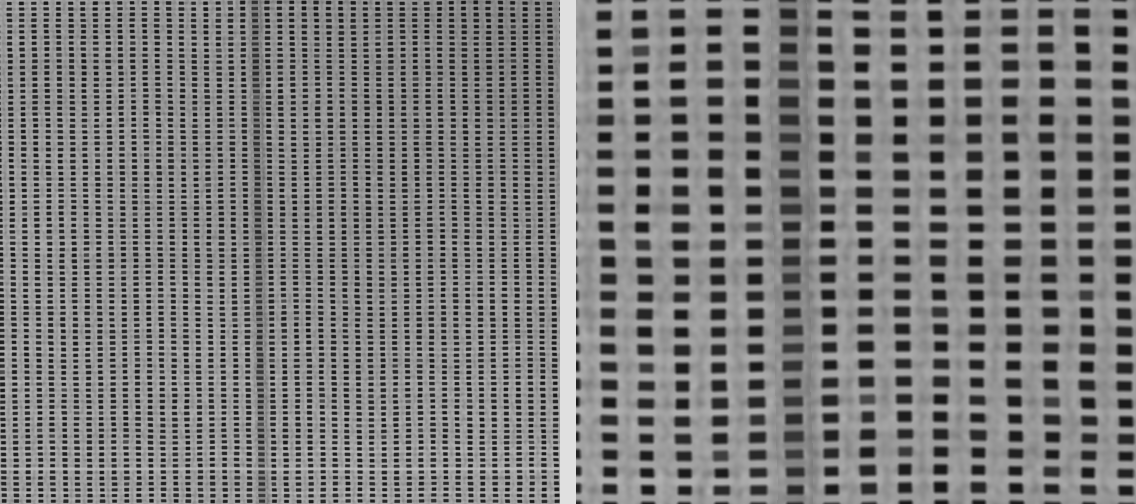
Left: the whole. Right: its middle third, enlarged.
Reproduce this texture procedurally as a WebGL 1 fragment shader.

```glsl
precision highp float;
// Grey open-weave mesh fabric: slightly leaning columns of small dark holes,
// separated by pale weft threads and broad mottled strips of warp yarn.
// Each hole is a rounded box in a repeated cell, varied by hashes and gradient noise.

uniform vec2 u_resolution;

const float TAU = 6.2831853;
const vec2 REPEATS = vec2(45.6, 86.0);      // holes across and down
const float ASPECT = 0.8984;                // canvas height over width
const vec2 HOLE_HALF = vec2(0.0044, 0.0030); // in canvas widths
const float CORNER = 0.0014;
const float SOFTNESS = 0.0015;
const float LEAN = 0.013;                   // sideways drift over the height
const float FLAW_X = 0.468;                 // foot of the wide, dark column
const float BRIGHT_ROW = 6.0;               // row of the bright weft thread
const float CLOTH = 0.578;
const float THREAD = 0.655;
const float HOLE = 0.09;

float hash(vec2 p) {
  vec3 q = fract(vec3(p.xyx) * 0.1031);
  q += dot(q, q.yzx + 33.33);
  return fract((q.x + q.y) * q.z);
}

vec2 gradientAt(vec2 cell) {
  float angle = TAU * hash(cell);
  return vec2(cos(angle), sin(angle));
}

float gradientNoise(vec2 p) {
  vec2 i = floor(p);
  vec2 f = p - i;
  vec2 w = f * f * f * (f * (f * 6.0 - 15.0) + 10.0);
  vec2 e = vec2(1.0, 0.0);
  float low = mix(dot(gradientAt(i), f),
                  dot(gradientAt(i + e.xy), f - e.xy), w.x);
  float high = mix(dot(gradientAt(i + e.yx), f - e.yx),
                   dot(gradientAt(i + e.xx), f - e.xx), w.x);
  return mix(low, high, w.y);
}

float roundedBox(vec2 p, vec2 halfSize, float radius) {
  vec2 d = abs(p) - halfSize + radius;
  return length(max(d, 0.0)) + min(max(d.x, d.y), 0.0) - radius;
}

void main() {
  vec2 uv = gl_FragCoord.xy / u_resolution;

  // Weave coordinates: whole numbers in x are the column centres
  vec2 weave = vec2(uv.x - FLAW_X + LEAN * uv.y, uv.y) * REPEATS;
  vec2 wobble = vec2(gradientNoise(weave * vec2(0.9, 0.35) + 40.0),
                     gradientNoise(weave * vec2(0.16, 0.12) + 90.0));
  weave += wobble * vec2(0.07, 0.3);
  vec2 id = vec2(floor(weave.x + 0.5), floor(weave.y));
  vec2 local = weave - id - vec2(0.0, 0.5);
  float chance = hash(id + 200.0);
  float flaw = 1.0 - step(0.5, abs(id.x));

  // Warp strips: fine yarns and uneven fibre
  float cloth = CLOTH;
  cloth += 0.018 * cos(TAU * 3.0 * weave.x);
  cloth += 0.10 * gradientNoise(weave * vec2(2.6, 0.8) + 300.0);
  cloth += 0.09 * gradientNoise(weave * vec2(4.5, 1.9) + 500.0);
  cloth -= 0.06 * smoothstep(0.25, 0.45, weave.x)
                * (1.0 - smoothstep(0.55, 0.75, weave.x));

  // Weft threads: strongest across the gaps between holes
  float ridge = 0.5 - 0.5 * cos(TAU * (weave.y - 0.5));
  float beside = 1.0 - smoothstep(0.22, 0.42, abs(local.x));
  float rowTone = 0.07 * (hash(vec2(floor(weave.y + 0.5), 17.0)) - 0.5);
  float threadTone = THREAD + rowTone - 0.13 * flaw;
  cloth = mix(cloth, threadTone, ridge * mix(0.38, 0.9, beside));

  // Holes: size and depth differ, a few are half closed
  vec2 halfSize = HOLE_HALF * (0.9 + 0.2 * vec2(chance, hash(id + 700.0)));
  halfSize.x *= 1.0 + 0.3 * flaw;
  vec2 cellSize = vec2(1.0, ASPECT) / REPEATS;
  float distanceToHole = roundedBox(local * cellSize, halfSize, CORNER);
  float blur = max(SOFTNESS, 0.8 / u_resolution.x);
  float cover = 1.0 - smoothstep(-blur, blur, distanceToHole);
  float depth = HOLE + 0.07 * chance + 0.06 * flaw;
  depth += 0.13 * smoothstep(0.93, 1.0, hash(id + 900.0));
  float tone = mix(cloth, depth, cover);

  // One bright weft thread near the foot
  float offRow = weave.y - wobble.y * 0.3 - BRIGHT_ROW;
  tone = mix(tone, 0.72, 0.75 * exp(-offRow * offRow * 16.0));

  // Broad light: dimmer towards the upper right
  float light = 1.04 - 0.13 * uv.x * uv.y - 0.03 * uv.y;
  light += 0.04 * gradientNoise(uv * vec2(4.0, 3.0) + 11.0);
  gl_FragColor = vec4(vec3(clamp(tone * light, 0.0, 1.0)), 1.0);
}
```
